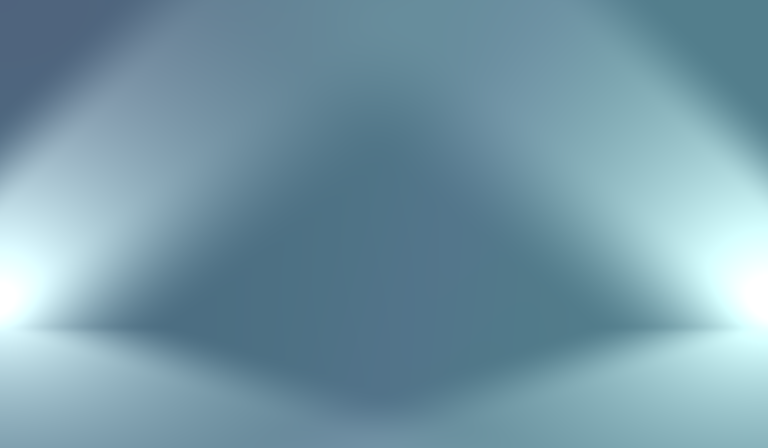
Reproduce this background procedurally as a Shadertoy shader.

```glsl
// Light thrown up the wall, q.x measured from the lamp's own side
float wallBeam(vec2 q) {
    float lowerEdge = dot(q - vec2(0.38, 0.268), vec2(-0.612, 0.79));
    float upperEdge = (0.71 + q.x - q.y) * 0.707;
    float shape = smoothstep(-0.01, 0.28, lowerEdge) * smoothstep(-0.03, 0.14, upperEdge);
    return 1.32 * shape * exp(-2.6 * length(q - vec2(0.0, 0.33)));
}

// Light spilled over the floor, fading faster towards the viewer
float floorSpill(vec2 q) {
    float edge = dot(vec2(0.38, 0.268) - q, vec2(0.304, 0.952));
    float shape = smoothstep(-0.01, 0.12, edge);
    return 1.12 * shape * exp(-2.4 * length((q - vec2(0.0, 0.3)) * vec2(1.0, 1.6)));
}

// Unlit surface: slate on the left, teal on the right, with faint diagonal tints
vec3 unlitColor(vec2 uv) {
    vec3 slate = vec3(0.295, 0.425, 0.505);
    vec3 teal = vec3(0.325, 0.495, 0.55);
    vec3 color = mix(slate, teal, smoothstep(0.1, 0.95, uv.x));
    float blueBand = exp(-pow((uv.x - 0.25 * uv.y - 0.46) / 0.1, 2.0));
    color += blueBand * vec3(0.012, -0.005, 0.012);
    float violetCorner = smoothstep(0.55, 0.0, uv.x) * smoothstep(0.35, 1.0, uv.y);
    return color + violetCorner * vec3(0.015, -0.035, -0.015);
}

void mainImage(out vec4 fragColor, in vec2 fragCoord) {
    vec2 uv = fragCoord / iResolution.xy;
    vec2 p = vec2(uv.x * 1.715, uv.y);

    // One lamp at each side
    float wallLight = 0.0;
    float floorLight = 0.0;
    for (int side = 0; side < 2; side++) {
        vec2 q = vec2(side == 0 ? p.x : 1.715 - p.x, p.y);
        wallLight += wallBeam(q);
        floorLight += floorSpill(q);
    }

    // Join wall and floor at a soft horizon
    float light = mix(floorLight, wallLight, smoothstep(0.255, 0.28, p.y));
    vec3 color = unlitColor(uv) + light * vec3(0.59, 0.58, 0.52);
    fragColor = vec4(clamp(color, 0.0, 1.0), 1.0);
}
```
